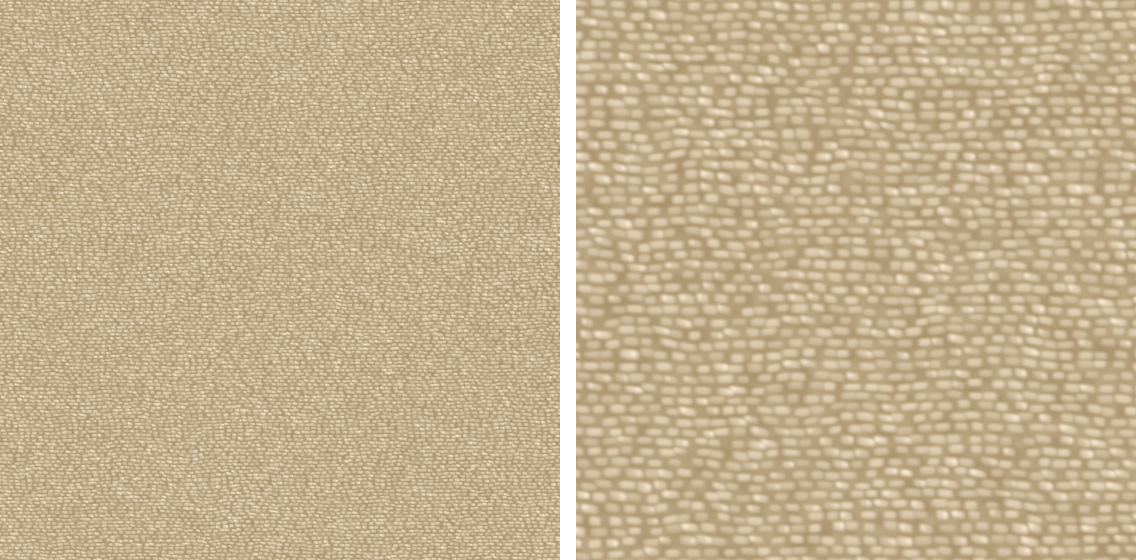
Left: the whole. Right: its middle third, enlarged.
Write a three.js fragment shader that draws this texture.

```glsl
// Beige woven cloth: short pillowy threads in tight rows with glossy flecks.
varying vec2 vUv;

const vec3 BASE_COLOR = vec3(0.77, 0.69, 0.56);
const vec3 TONE_RANGE = vec3(0.245, 0.27, 0.318); // colour change per unit of light
const float MEAN_LIGHT = 0.54;
const vec2 THREADS = vec2(92.0, 154.0);           // threads across and up
const vec2 POSITION_JITTER = vec2(0.40, 0.28);
const float ROW_WAVER = 0.30;                     // in rows
const float BROAD_WAVER = 0.8;                    // in rows
const float TILT = 0.10;                          // mean slope of single threads
const float TILT_SPREAD = 0.36;
const float EDGE_INNER = 0.30;
const float EDGE_OUTER = 1.20;
const float TOP_LIGHT = 0.20;
const float GAP_DARKEST = 0.10;                   // light of the threads beneath
const float GAP_SPREAD = 0.32;
const float FLECK_SHARE = 0.22;
const float FLECK_STRENGTH = 0.42;
const float MOTTLE = 0.06;
const float SAMPLE_OFFSET = 0.00045;              // antialiasing, in canvas units

vec2 hash2(vec2 p) {
  vec3 q = fract(p.xyx * vec3(0.1031, 0.1030, 0.0973));
  q += dot(q, q.yzx + 33.33);
  return fract((q.xx + q.yz) * q.zy);
}

float valueNoise(vec2 p) {
  vec2 cell = floor(p);
  vec2 f = fract(p);
  f = f * f * (3.0 - 2.0 * f);
  float low = mix(hash2(cell).x, hash2(cell + vec2(1.0, 0.0)).x, f.x);
  float high = mix(hash2(cell + vec2(0.0, 1.0)).x, hash2(cell + 1.0).x, f.x);
  return mix(low, high, f.y);
}

// Light on one thread; p is measured from its cell centre in cell units.
float threadLight(vec2 p, vec2 id) {
  vec2 place = hash2(id + 17.0) - 0.5;
  vec2 shade = hash2(id + 71.0);
  vec2 size = vec2(0.44, 0.46) + vec2(0.26, 0.12) * hash2(id + 139.0);
  p -= place * POSITION_JITTER;
  p.y += p.x * (TILT + TILT_SPREAD * (shade.y - 0.5));
  vec2 d = p / size;

  // Rounded body, lit from above
  vec2 a = abs(d);
  float radius = pow(dot(a * a, a) + 0.0001, 1.0 / 3.0);
  float body = 1.0 - smoothstep(EDGE_INNER, EDGE_OUTER, radius);
  float light = body * (0.67 + 0.33 * shade.x + TOP_LIGHT * d.y);

  // Small glossy fleck near one end
  vec2 fleckPoint = vec2(sign(place.x) * 0.45, 0.2);
  vec2 fleckOffset = (d - fleckPoint) * vec2(2.6, 1.7);
  float hasFleck = step(1.0 - FLECK_SHARE, shade.y);
  return light + hasFleck * FLECK_STRENGTH * exp(-dot(fleckOffset, fleckOffset));
}

// Brightest of the overlapping threads around a canvas point.
float weave(vec2 uv) {
  vec2 p = uv * THREADS;
  float gapNoise = valueNoise(p * vec2(1.6, 1.0) + 60.0);
  p.y += ROW_WAVER * 2.0 * (valueNoise(p * vec2(0.35, 0.25)) - 0.5);
  p.y += BROAD_WAVER * valueNoise(uv * vec2(9.0, 7.0));
  float row = floor(p.y);
  float light = GAP_DARKEST + GAP_SPREAD * gapNoise;
  for (int j = -1; j <= 1; j++) {
    float y = row + float(j);
    float shift = 0.5 * mod(y, 2.0) + 0.6 * hash2(vec2(y, 5.0)).x;
    float column = floor(p.x + shift);
    for (int i = -1; i <= 1; i++) {
      vec2 id = vec2(column + float(i), y);
      vec2 local = vec2(p.x + shift, p.y) - id - 0.5;
      light = max(light, threadLight(local, id));
    }
  }
  return light;
}

void main() {
  // Four samples smooth the fine edges
  float light = 0.0;
  for (int j = 0; j < 2; j++) {
    for (int i = 0; i < 2; i++) {
      vec2 corner = vec2(float(i), float(j)) - 0.5;
      light += 0.25 * weave(vUv + corner * SAMPLE_OFFSET * 2.0);
    }
  }

  // Faint streaks that fall slightly to the right
  vec2 slanted = vec2(vUv.x, vUv.y + 0.25 * vUv.x);
  float mottle = valueNoise(slanted * vec2(22.0, 58.0)) - 0.5;
  mottle += 0.5 * (valueNoise(slanted * vec2(6.0, 10.0) + 40.0) - 0.5);

  float tone = light - MEAN_LIGHT + MOTTLE * mottle;
  gl_FragColor = vec4(BASE_COLOR + TONE_RANGE * tone, 1.0);
}
```
